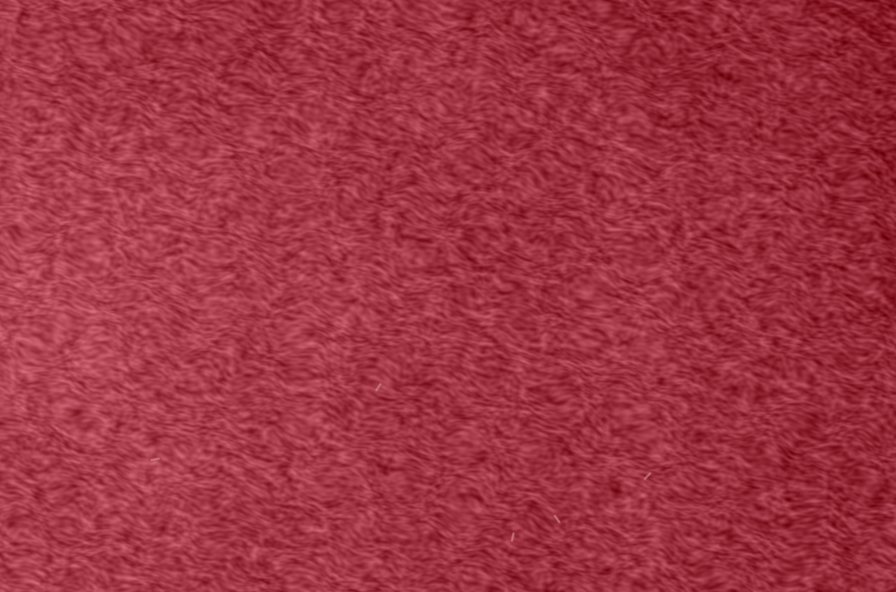
Reproduce this texture procedurally as a Shadertoy shader.

```glsl
// Crimson velvet: short slanted pile fibres under a soft sheen that fades to the right.

const vec3 VELVET_MEAN = vec3(0.622, 0.197, 0.252);
const vec3 VELVET_STEP = vec3(0.055, 0.057, 0.060); // colour change per unit of tone
const vec3 LINT_COLOR = vec3(0.84, 0.58, 0.60);
const float PILE_ANGLE = -0.30;
const int LINT_COUNT = 5;

float hash(vec2 p) {
    vec3 q = fract(p.xyx * 0.1031);
    q += dot(q, q.yzx + 33.33);
    return fract((q.x + q.y) * q.z);
}

vec2 rotate(vec2 p, float angle) {
    float c = cos(angle), s = sin(angle);
    return vec2(c * p.x + s * p.y, c * p.y - s * p.x);
}

float cornerSlope(vec2 cell, vec2 offset) {
    float angle = 6.2832 * hash(cell);
    return dot(vec2(cos(angle), sin(angle)), offset);
}

// Gradient noise scaled to a spread of about one.
float gradientNoise(vec2 p) {
    vec2 cell = floor(p), f = p - cell;
    vec2 w = f * f * f * (f * (f * 6.0 - 15.0) + 10.0);
    vec2 e = vec2(1.0, 0.0);
    float low = mix(cornerSlope(cell, f), cornerSlope(cell + e, f - e), w.x);
    float high = mix(cornerSlope(cell + e.yx, f - e.yx), cornerSlope(cell + e.xx, f - e.xx), w.x);
    return 4.5 * mix(low, high, w.y);
}

// Pile fibres: stretched noise in three sizes, along a gently wandering direction.
float pile(vec2 p, float angle) {
    vec2 wander = vec2(gradientNoise(p * 14.0), gradientNoise(p * 14.0 + 37.0));
    vec2 q = rotate(p, angle) + 0.0035 * wander;
    float strands = gradientNoise(q * vec2(42.0, 108.0));
    float hairs = gradientNoise(rotate(q, 0.12) * vec2(85.0, 165.0) + 51.3);
    float tufts = gradientNoise(rotate(q, -0.1) * vec2(19.0, 46.0) + 17.7);
    return 0.62 * strands + 0.48 * hairs + 0.34 * tufts;
}

// Broad light: bright at the left middle, darkest at the top right, with faint bands.
float sheen(vec2 uv, vec2 p) {
    float slope = 0.72 - 1.25 * uv.x;
    float glow = 0.55 * exp(-dot((uv - vec2(0.05, 0.5)) * vec2(2.8, 3.2), (uv - vec2(0.05, 0.5)) * vec2(2.8, 3.2)));
    float topShade = 0.45 * smoothstep(0.65, 1.0, uv.y);
    float edgeShade = 0.55 * smoothstep(0.86, 1.0, uv.x) * smoothstep(0.1, 0.7, uv.y);
    float bands = 0.10 * gradientNoise(p * vec2(8.0, 1.3) + 4.2);
    float clouds = 0.13 * gradientNoise(p * 4.5 + 9.6);
    return slope + glow - topShade - edgeShade + bands + clouds;
}

float segmentDistance(vec2 p, vec2 halfSpan) {
    float along = clamp(dot(p, halfSpan) / dot(halfSpan, halfSpan), -1.0, 1.0);
    return length(p - along * halfSpan);
}

// A few tiny pale threads lying on the cloth.
float lint(vec2 p, float aspect, float pixel) {
    float cover = 0.0;
    for (int i = 0; i < LINT_COUNT; i++) {
        vec2 seed = vec2(float(i) * 7.0 + 3.0, 11.0);
        vec2 center = vec2(hash(seed) * aspect, 0.65 * hash(seed + 2.0));
        float angle = 3.1416 * hash(seed + 5.0);
        vec2 halfSpan = 0.006 * vec2(cos(angle), sin(angle));
        float d = segmentDistance(p - center, halfSpan);
        cover = max(cover, 1.0 - smoothstep(0.0005, 0.0015 + pixel, d));
    }
    return cover;
}

void mainImage(out vec4 fragColor, in vec2 fragCoord) {
    vec2 uv = fragCoord / iResolution.xy;
    vec2 p = fragCoord / iResolution.y;
    float aspect = iResolution.x / iResolution.y;

    float tone = sheen(uv, p) + pile(p, PILE_ANGLE);
    vec3 color = VELVET_MEAN + VELVET_STEP * tone;
    color = mix(color, LINT_COLOR, 0.6 * lint(p, aspect, 1.0 / iResolution.y));
    fragColor = vec4(clamp(color, 0.0, 1.0), 1.0);
}
```
